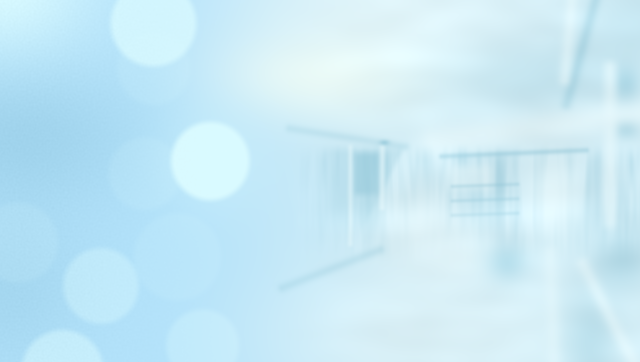
This background is drawn by a Shadertoy shader. Its source:

```glsl
#define DEEP_BLUE vec3(0.59, 0.80, 0.90)
#define SKY_BLUE vec3(0.70, 0.885, 0.98)
#define MIST vec3(0.825, 0.93, 0.965)
#define TEAL vec3(0.57, 0.78, 0.85)
#define WHITE_HAZE vec3(0.90, 0.97, 0.985)
#define CREAM vec3(0.93, 0.985, 0.965)
#define BOKEH vec3(0.86, 0.985, 1.0)
#define DISC_BLUR 0.012
#define STREAK_DEPTH 0.65
#define CLOUD_DEPTH 0.055
#define GRAIN 0.016

vec2 hashGradient(vec2 cell) {
    vec2 q = vec2(dot(cell, vec2(127.1, 311.7)), dot(cell, vec2(269.5, 183.3)));
    return 2.0 * fract(sin(q) * 43758.5) - 1.0;
}

float gradientNoise(vec2 p) {
    vec2 i = floor(p), f = fract(p);
    vec2 u = f * f * f * (f * (f * 6.0 - 15.0) + 10.0);
    vec2 e = vec2(0.0, 1.0);
    float low = mix(dot(hashGradient(i), f), dot(hashGradient(i + e.yx), f - e.yx), u.x);
    float high = mix(dot(hashGradient(i + e), f - e), dot(hashGradient(i + 1.0), f - 1.0), u.x);
    return mix(low, high, u.y);
}

// Soft elliptical patch
float glow(vec2 p, vec2 center, vec2 size) {
    vec2 d = (p - center) / size;
    return exp(-dot(d, d));
}

// Soft line between two points
float beam(vec2 p, vec2 a, vec2 b, float width) {
    vec2 ab = b - a;
    float t = clamp(dot(p - a, ab) / dot(ab, ab), 0.0, 1.0);
    float d = length(p - a - ab * t) / width;
    return exp(-d * d);
}

// Rectangle with blurred sides
float pane(vec2 p, vec2 center, vec2 halfSize, float blur) {
    vec2 s = smoothstep(halfSize + blur, halfSize - blur, abs(p - center));
    return s.x * s.y;
}

float disc(vec2 p, vec2 center, float radius) {
    return smoothstep(radius + DISC_BLUR, radius - DISC_BLUR, length(p - center));
}

vec3 backdrop(vec2 p) {
    vec3 c = mix(SKY_BLUE, MIST, smoothstep(0.4, 1.15, p.x));
    c = mix(c, DEEP_BLUE, 0.68 * glow(p, vec2(0.04, 0.62), vec2(0.34, 0.20)));
    c = mix(c, DEEP_BLUE, 0.50 * glow(p, vec2(0.0, 0.2), vec2(0.24, 0.22)));
    c = mix(c, BOKEH, 0.90 * glow(p, vec2(0.0, 1.04), vec2(0.26, 0.19)));
    c = mix(c, WHITE_HAZE, 0.70 * glow(p, vec2(1.05, 0.98), vec2(0.45, 0.24)));
    c = mix(c, CREAM, 0.85 * glow(p, vec2(0.89, 0.79), vec2(0.27, 0.12)));
    c = mix(c, WHITE_HAZE, 0.50 * glow(p, vec2(1.2, 0.08), vec2(0.45, 0.16)));
    return c;
}

vec3 ceiling(vec3 c, vec2 p) {
    c = mix(c, TEAL, 0.24 * glow(p, vec2(1.48, 0.79), vec2(0.28, 0.10)));
    c = mix(c, TEAL, 0.22 * glow(p, vec2(1.75, 0.93), vec2(0.16, 0.12)));
    c = mix(c, TEAL, 0.42 * beam(p, vec2(1.645, 1.0), vec2(1.565, 0.71), 0.016));
    c = mix(c, WHITE_HAZE, 0.60 * beam(p, vec2(1.58, 1.0), vec2(1.56, 0.78), 0.018));
    c = mix(c, WHITE_HAZE, 0.75 * beam(p, vec2(1.2, 0.61), vec2(1.8, 0.69), 0.042));
    c = mix(c, TEAL, 0.25 * beam(p, vec2(0.80, 0.645), vec2(1.12, 0.595), 0.012));
    return c;
}

vec3 corridor(vec3 c, vec2 p) {
    // Vertical streaks of blurred walls
    float wall = smoothstep(0.76, 1.0, p.x) * smoothstep(0.25, 0.42, p.y) * smoothstep(0.61, 0.55, p.y);
    float streak = gradientNoise(vec2(p.x * 27.0, p.y * 3.0)) + 0.5 * gradientNoise(vec2(p.x * 64.0, p.y * 7.0));
    c = mix(c, TEAL, wall * STREAK_DEPTH * clamp(0.24 + streak, 0.0, 0.75));

    // Slanted wall with a dark window and pale posts
    float slant = 1.11 - 0.5 * (0.58 - p.y);
    float panel = smoothstep(slant + 0.012, slant - 0.012, p.x) * smoothstep(0.87, 0.94, p.x);
    c = mix(c, TEAL, 0.30 * panel * smoothstep(0.32, 0.45, p.y) * smoothstep(0.61, 0.57, p.y));
    c = mix(c, TEAL, 0.55 * pane(p, vec2(1.012, 0.52), vec2(0.034, 0.058), 0.015));
    c = mix(c, WHITE_HAZE, 0.55 * pane(p, vec2(0.968, 0.46), vec2(0.006, 0.14), 0.008));
    c = mix(c, WHITE_HAZE, 0.60 * pane(p, vec2(1.056, 0.51), vec2(0.007, 0.09), 0.008));
    c = mix(c, TEAL, 0.65 * glow(p, vec2(1.062, 0.606), vec2(0.014, 0.008)));

    // Bright openings and thin rails
    c = mix(c, WHITE_HAZE, 0.60 * pane(p, vec2(1.30, 0.51), vec2(0.06, 0.035), 0.022));
    c = mix(c, WHITE_HAZE, 0.85 * glow(p, vec2(1.53, 0.46), vec2(0.075, 0.12)));
    c = mix(c, WHITE_HAZE, 0.75 * glow(p, vec2(1.15, 0.38), vec2(0.10, 0.12)));
    c = mix(c, TEAL, 0.42 * beam(p, vec2(1.22, 0.568), vec2(1.62, 0.585), 0.008));
    for (int i = 0; i < 3; i++) {
        float y = 0.405 + 0.04 * float(i);
        c = mix(c, TEAL, 0.30 * beam(p, vec2(1.25, y), vec2(1.43, y + 0.006), 0.006));
    }

    // Pale column and dark gaps at the far right
    c = mix(c, TEAL, 0.50 * glow(p, vec2(1.73, 0.77), vec2(0.035, 0.045)));
    c = mix(c, TEAL, 0.40 * glow(p, vec2(1.73, 0.64), vec2(0.035, 0.025)));
    c = mix(c, WHITE_HAZE, 0.65 * pane(p, vec2(1.685, 0.60), vec2(0.016, 0.23), 0.018));
    return c;
}

vec3 lowerFloor(vec3 c, vec2 p) {
    c = mix(c, WHITE_HAZE, 0.70 * glow(p, vec2(1.26, 0.30), vec2(0.11, 0.09)));
    c = mix(c, TEAL, 0.52 * glow(p, vec2(1.40, 0.275), vec2(0.055, 0.05)));
    c = mix(c, TEAL, 0.28 * beam(p, vec2(0.78, 0.205), vec2(1.05, 0.31), 0.013));
    c = mix(c, TEAL, 0.42 * glow(p, vec2(1.72, 0.28), vec2(0.08, 0.08)));
    c = mix(c, TEAL, 0.40 * glow(p, vec2(1.63, 0.06), vec2(0.08, 0.15)));
    c = mix(c, WHITE_HAZE, 0.60 * beam(p, vec2(1.61, 0.27), vec2(1.75, 0.0), 0.020));
    return mix(c, WHITE_HAZE, 0.45 * beam(p, vec2(1.52, 0.30), vec2(1.53, 0.0), 0.022));
}

vec3 bokehDiscs(vec3 c, vec2 p) {
    float faint = disc(p, vec2(0.40, 0.52), 0.10) + disc(p, vec2(0.05, 0.33), 0.11)
                + disc(p, vec2(0.425, 0.81), 0.10) + disc(p, vec2(0.49, 0.29), 0.12);
    c = mix(c, BOKEH, 0.13 * min(faint, 1.0));
    c = mix(c, BOKEH, 0.38 * disc(p, vec2(0.279, 0.21), 0.104));
    c = mix(c, BOKEH, 0.50 * disc(p, vec2(0.173, -0.025), 0.113));
    c = mix(c, BOKEH, 0.30 * disc(p, vec2(0.56, 0.045), 0.10));
    c = mix(c, BOKEH, 0.72 * disc(p, vec2(0.424, 0.935), 0.118));
    c = mix(c, BOKEH, 0.35 * glow(p, vec2(0.581, 0.555), vec2(0.15)));
    return mix(c, BOKEH, 0.92 * disc(p, vec2(0.581, 0.555), 0.108));
}

void mainImage(out vec4 fragColor, in vec2 fragCoord) {
    vec2 p = fragCoord / iResolution.y;
    vec3 c = lowerFloor(corridor(ceiling(backdrop(p), p), p), p);

    // Drifting haze, stretched sideways on the right
    float haze = gradientNoise(p * vec2(3.0, 9.0)) + 0.5 * gradientNoise(p * vec2(7.0, 16.0));
    c += CLOUD_DEPTH * haze * smoothstep(0.7, 1.2, p.x);
    c = bokehDiscs(c, p);
    c += GRAIN * gradientNoise(p * 140.0) * smoothstep(0.7, 0.1, p.x);
    fragColor = vec4(clamp(c, 0.0, 1.0), 1.0);
}
```
